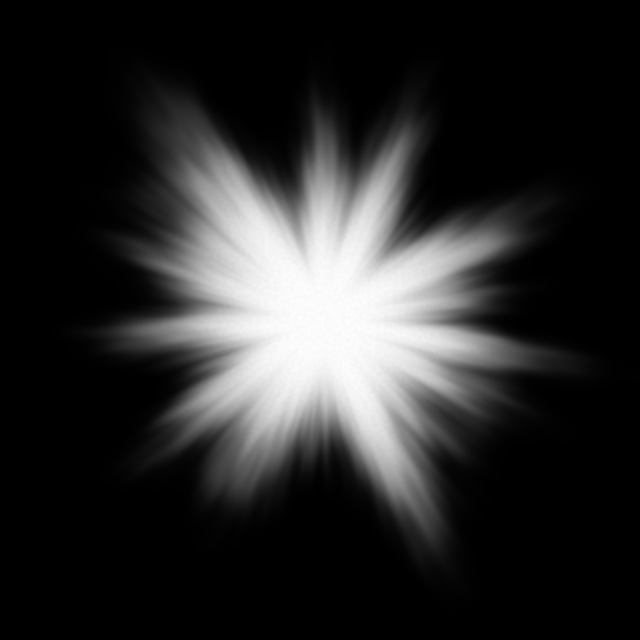
A Shadertoy shader for this background:

```glsl
// A soft white starburst with uneven, streaked rays on black.

#define CENTER vec2(0.505, 0.499)
#define CORE_RADIUS 0.155
#define FALLOFF 4.0
#define PEAK 0.985
#define STREAK_STRENGTH 0.20
#define STREAK_COUNT 52.0
#define STREAK_RADIAL 8.0
#define GRAIN_STRENGTH 0.02
#define GRAIN_SCALE 150.0

const float LN2 = 0.6931;
const int RAY_COUNT = 14;

// Each ray: direction in degrees, added reach, angular width in degrees
const vec3 RAYS[RAY_COUNT] = vec3[RAY_COUNT](
    vec3(  9.0, 0.060,  9.0), vec3( 27.0, 0.120, 11.0),
    vec3( 67.0, 0.112, 10.0), vec3( 90.0, 0.088, 10.0),
    vec3(127.0, 0.155, 13.0), vec3(143.0, 0.090, 14.0),
    vec3(158.0, 0.086, 12.0), vec3(184.0, 0.090,  9.0),
    vec3(217.0, 0.090, 11.0), vec3(241.0, 0.078, 16.0),
    vec3(296.0, 0.142, 11.0), vec3(313.0, 0.065, 12.0),
    vec3(334.0, 0.080, 12.0), vec3(350.0, 0.132,  7.0));

vec2 randomGradient(vec2 cell) {
    float h = fract(sin(dot(cell, vec2(127.1, 311.7))) * 43758.5);
    return vec2(cos(6.2832 * h), sin(6.2832 * h));
}

// Gradient noise whose x axis repeats after "period" cells
float gradientNoise(vec2 p, float period) {
    vec2 cell = floor(p), f = p - cell;
    vec2 u = f * f * f * (f * (f * 6.0 - 15.0) + 10.0);
    float x0 = mod(cell.x, period), x1 = mod(cell.x + 1.0, period);
    float a = dot(randomGradient(vec2(x0, cell.y)), f);
    float b = dot(randomGradient(vec2(x1, cell.y)), f - vec2(1.0, 0.0));
    float c = dot(randomGradient(vec2(x0, cell.y + 1.0)), f - vec2(0.0, 1.0));
    float d = dot(randomGradient(vec2(x1, cell.y + 1.0)), f - vec2(1.0));
    return mix(mix(a, b, u.x), mix(c, d, u.x), u.y);
}

// Radius of half brightness; the cubic norm keeps neighbouring rays distinct
float burstRadius(float degreesAround) {
    float total = 0.0;
    for (int i = 0; i < RAY_COUNT; i++) {
        vec3 ray = RAYS[i];
        float offset = mod(degreesAround - ray.x + 180.0, 360.0) - 180.0;
        float reach = ray.y * exp(-offset * offset / (ray.z * ray.z));
        total += reach * reach * reach;
    }
    return CORE_RADIUS + pow(total + 1e-9, 1.0 / 3.0);
}

// Two layers of noise drawn out along the radius
float streaks(float turn, float radius) {
    vec2 p = vec2(turn * STREAK_COUNT, radius * STREAK_RADIAL);
    float broad = gradientNoise(p, STREAK_COUNT);
    float fine = gradientNoise(p * vec2(2.0, 1.5) + vec2(0.0, 17.0), 2.0 * STREAK_COUNT);
    return 0.6 * broad + 0.4 * fine;
}

void mainImage(out vec4 fragColor, in vec2 fragCoord) {
    vec2 uv = (fragCoord - 0.5 * iResolution.xy) / min(iResolution.x, iResolution.y) + 0.5;
    vec2 fromCenter = uv - CENTER;
    float radius = length(fromCenter);
    float angle = atan(fromCenter.y, fromCenter.x);

    // Burst outline, roughened by the streaks
    float edge = burstRadius(degrees(angle));
    edge *= 1.0 + STREAK_STRENGTH * streaks(angle / 6.2831853 + 0.5, radius);

    // Flat bright core with a soft outer fade
    float glow = PEAK * exp(-LN2 * pow(radius / edge, FALLOFF));

    // Faint grain inside the light
    glow *= 1.0 + GRAIN_STRENGTH * gradientNoise(uv * GRAIN_SCALE, 1024.0);
    fragColor = vec4(vec3(clamp(glow, 0.0, 1.0)), 1.0);
}
```
